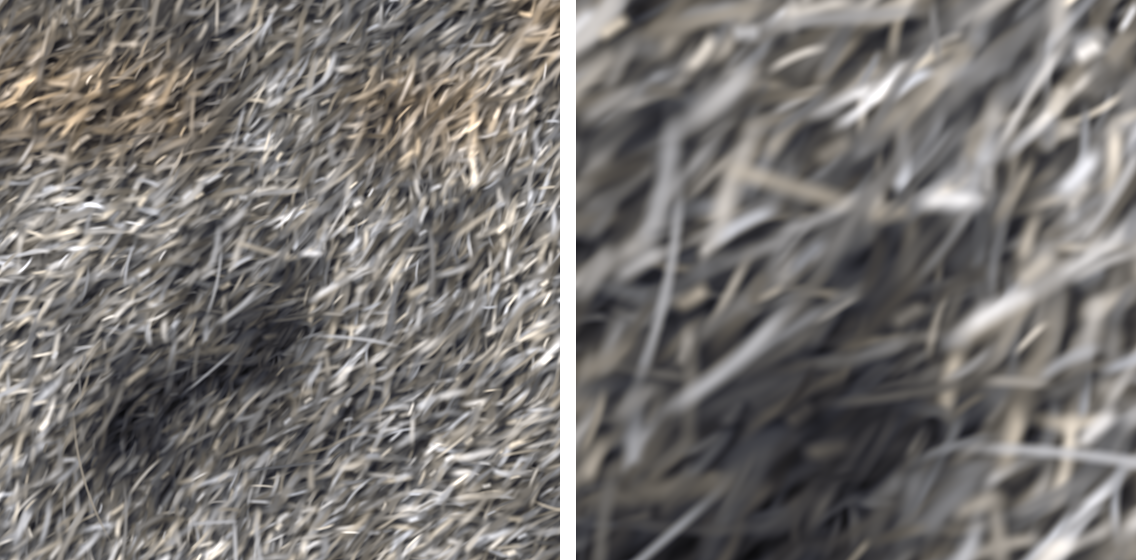
Left, the full canvas; right, a detail of the centre.
This texture is drawn by a Shadertoy shader. Its source:

```glsl
float hash(vec2 p) {
    return fract(sin(dot(p, vec2(127.1, 311.7))) * 43758.5453);
}

float noise(vec2 p) {
    vec2 i = floor(p), f = fract(p);
    f = f * f * (3.0 - 2.0 * f);
    return mix(mix(hash(i), hash(i + vec2(1, 0)), f.x),
               mix(hash(i + vec2(0, 1)), hash(i + vec2(1, 1)), f.x), f.y);
}

// Turns a vector into a frame whose x axis points along the angle
mat2 turn(float angle) {
    float c = cos(angle), s = sin(angle);
    return mat2(c, -s, s, c);
}

vec3 strawColor(float tone, float warmth) {
    return tone * mix(vec3(0.98, 0.99, 1.03), vec3(1.06, 0.995, 0.9), warmth);
}

// Lays one scattered layer of soft blades, each with a shadow below it
vec3 layBlades(vec3 color, vec2 p, float cells, float width, float share, float seed) {
    vec2 shift = seed * vec2(7.31, 3.77);
    vec2 home = floor(p * cells + shift);
    for (int j = -1; j <= 1; j++)
    for (int i = -1; i <= 1; i++) {
        vec2 cell = home + vec2(i, j);
        vec2 id = cell + seed * 17.3;
        if (hash(id + 9.1) > share) continue;
        vec2 center = (cell + vec2(hash(id), hash(id + 31.7)) - shift) / cells;

        // Neighbouring blades lean in a similar direction
        float lean = 0.78 + 0.28 * sin(center.x * 5.0 + 0.6) * cos(center.y * 6.0 - 0.5);
        float spread = hash(id + 5.3) + hash(id + 12.9) - 1.0;
        vec2 d = turn(lean + 1.05 * spread) * (p - center);
        float halfLength = mix(0.35, 0.88, hash(id + 2.7)) / cells;
        float w = width * mix(0.6, 1.4, hash(id + 44.2));
        d.y += (hash(id + 3.9) - 0.5) * 0.35 * d.x * d.x / halfLength;

        float along = 1.0 - smoothstep(0.3, 1.0, abs(d.x) / halfLength);
        float shadow = along * (1.0 - smoothstep(0.0, 2.2 * w, abs(d.y + w)));
        float blade = along * (1.0 - smoothstep(0.0, w, abs(d.y)));
        float tone = mix(0.33, 0.86, hash(id + 21.4));
        color *= 1.0 - 0.18 * shadow;
        color = mix(color, strawColor(tone, hash(id + 63.8)), 0.8 * blade);
    }
    return color;
}

void mainImage(out vec4 fragColor, in vec2 fragCoord) {
    vec2 p = fragCoord / iResolution.y;

    // Matted undergrowth
    vec2 q = turn(0.75) * (p + 0.03 * vec2(noise(p * 14.0), noise(p * 14.0 + 50.0)));
    float mat = 0.6 * noise(q * vec2(28.0, 75.0)) + 0.4 * noise(q * vec2(60.0, 130.0));
    vec3 color = strawColor(mix(0.1, 0.65, mat), noise(p * 18.0));

    // Tangled blades, growing longer toward the top layers
    for (int k = 0; k < 13; k++) {
        float t = float(k) / 12.0;
        color = layBlades(color, p, mix(27.0, 12.0, t), mix(0.0074, 0.0092, t), 0.95, float(k) + 1.0);
    }
    color = layBlades(color, p, 30.0, 0.0072, 0.7, 21.0);

    // Broad patches and leaning clumps of light
    float light = 0.55 + 0.5 * noise(p * 5.0 + 2.0);
    light += 0.5 * noise(q * vec2(9.0, 17.0) + 4.0) + 0.38 * noise(q * vec2(21.0, 42.0));

    // A ragged dark hollow between two bleached areas
    vec2 hollow = turn(0.75) * (p - vec2(0.31, 0.29)) / vec2(0.26, 0.13);
    hollow += 0.9 * vec2(noise(q * 12.0), noise(q * 12.0 + 30.0)) - 0.45;
    vec2 paleLeft = (p - vec2(0.11, 0.57)) / vec2(0.2, 0.12);
    vec2 paleRight = (p - vec2(0.94, 0.6)) / vec2(0.16, 0.16);
    float top = smoothstep(0.64, 0.82, p.y);
    light -= 0.62 * exp(-dot(hollow, hollow)) + 0.14 * top;
    light += 0.26 * exp(-dot(paleLeft, paleLeft)) + 0.2 * exp(-dot(paleRight, paleRight));
    color *= max(light, 0.28);

    // Sparse stalks that catch the light above the clumps
    color = layBlades(color, p, 13.0, 0.0082, 0.4, 24.0);
    color = layBlades(color, p, 8.0, 0.0084, 0.45, 22.0);
    color = layBlades(color, p, 5.5, 0.0074, 0.35, 23.0);

    // Brown upper growth and bluish shadows
    float brown = top * smoothstep(0.25, 0.75, noise(p * 4.0 + 8.0));
    color *= mix(vec3(1.0), vec3(1.06, 0.98, 0.88), brown);
    float depth = 1.0 - smoothstep(0.1, 0.36, color.g);
    color *= mix(vec3(1.0), vec3(0.96, 0.98, 1.12), depth);

    fragColor = vec4(clamp(color, 0.0, 1.0), 1.0);
}
```
